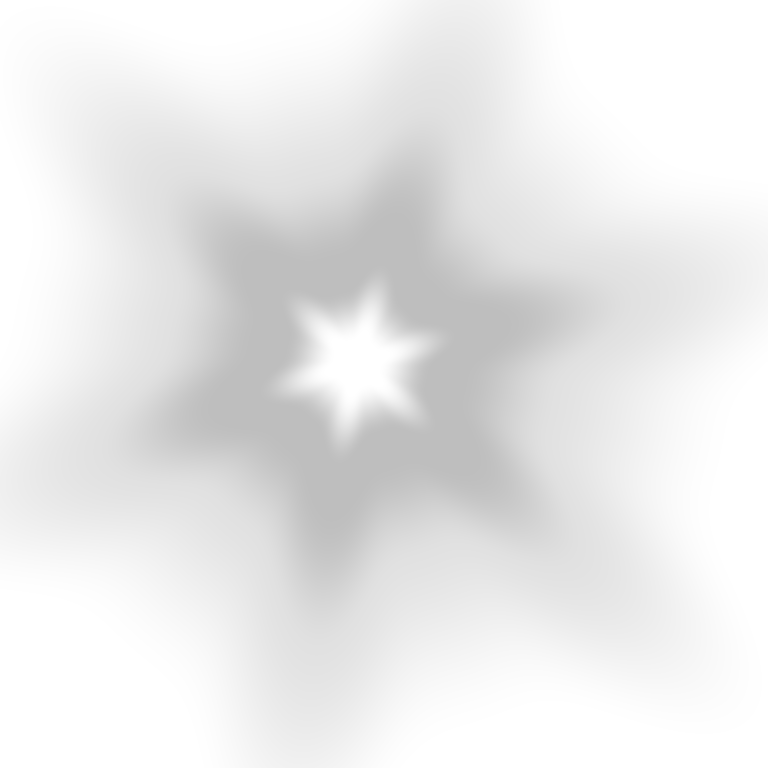
Reproduce this background procedurally as a WebGL 2 fragment shader.

```glsl
#version 300 es
precision highp float;

uniform vec2 u_resolution;
out vec4 fragColor;

// Reach of a soft six-pointed star along a direction
float starReach(float angle) {
    float bend = 0.035 * (1.0 - sin(angle));
    float ray = 0.5 + 0.5 * cos(6.0 * (angle - 0.262 - bend));
    return 0.469 * mix(1.0, 1.42, pow(ray, 2.1));
}

// Brightness from the white core through the grey ring to the white rim
float starTone(float t) {
    float core = 1.0 - smoothstep(0.06, 0.205, t);
    float halo = 0.13 * smoothstep(0.29, 0.55, t);
    float rim = 0.125 * smoothstep(0.46, 1.04, t);
    return 0.745 + 0.255 * core + halo + rim;
}

void main() {
    vec2 uv = gl_FragCoord.xy / u_resolution;
    vec2 p = uv - vec2(0.465, 0.527);

    // The outer halo drifts slightly down and to the right
    p -= vec2(0.016, -0.020) * smoothstep(0.1, 0.5, length(p));

    float angle = atan(p.y, p.x + 1e-6);
    float tone = starTone(length(p) / starReach(angle));
    fragColor = vec4(vec3(tone), 1.0);
}
```
